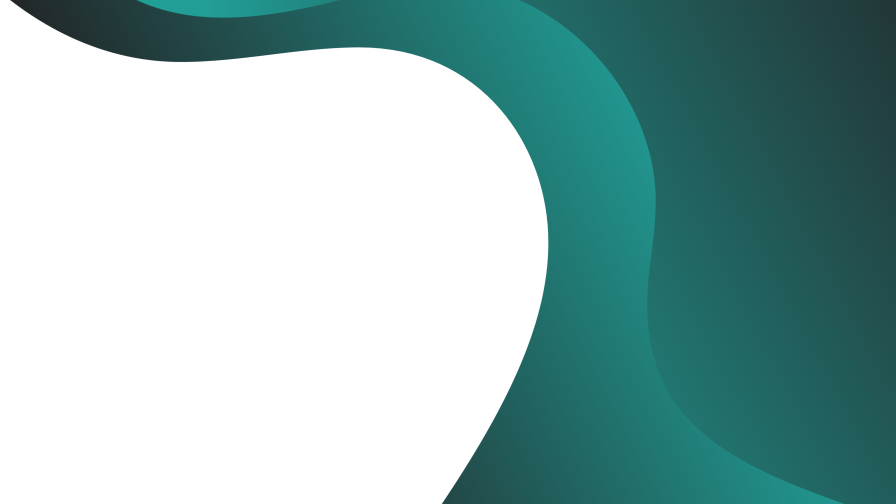
Write a Shadertoy shader that draws this background.

```glsl
const vec3 CHARCOAL = vec3(0.133, 0.141, 0.149);
const vec3 TEAL = vec3(0.129, 0.639, 0.606);
const vec3 PAPER = vec3(1.0);
const int STEPS = 32;

vec2 bezier(vec2 a, vec2 b, vec2 c, vec2 d, float t) {
    float s = 1.0 - t;
    return s * s * s * a + 3.0 * s * s * t * b + 3.0 * s * t * t * c + t * t * t * d;
}

float segmentDistance(vec2 p, vec2 a, vec2 b) {
    vec2 ab = b - a;
    return length(p - a - ab * clamp(dot(p - a, ab) / dot(ab, ab), 0.0, 1.0));
}

// edge.x keeps the nearest distance, edge.y flips for each crossing to the right
vec2 trace(vec2 edge, vec2 p, vec2 a, vec2 b, vec2 c, vec2 d) {
    vec2 from = a;
    for (int i = 1; i <= STEPS; i++) {
        vec2 to = bezier(a, b, c, d, float(i) / float(STEPS));
        edge.x = min(edge.x, segmentDistance(p, from, to));
        if ((from.y > p.y) != (to.y > p.y)) {
            float crossing = mix(from.x, to.x, (p.y - from.y) / (to.y - from.y));
            if (p.x < crossing) edge.y = -edge.y;
        }
        from = to;
    }
    return edge;
}

// Coverage of the side with an odd number of crossings
float coverage(vec2 edge, float pixel) {
    return smoothstep(-0.7 * pixel, 0.7 * pixel, -edge.x * edge.y);
}

vec3 ramp(float t) {
    return mix(CHARCOAL, TEAL, clamp(t, 0.0, 1.0));
}

void mainImage(out vec4 fragColor, in vec2 fragCoord) {
    vec2 p = fragCoord / iResolution.y;
    float pixel = 1.0 / iResolution.y;
    float right = iResolution.x / iResolution.y;
    vec2 start = vec2(10.0, 1.0);

    // Flowing ribbon
    vec3 color = ramp(0.782 * p.x - 0.408 * (1.0 - p.y));

    // Small wave along the top
    vec2 wave = trace(start, p, vec2(0.243, 1.014), vec2(0.359, 0.949),
                      vec2(0.498, 0.949), vec2(0.718, 1.012));
    vec3 waveColor = ramp(min(0.96, 0.96 - 0.884 * (p.x - 0.417)));
    color = mix(color, waveColor, coverage(wave, pixel));

    // Dark panel beyond the ribbon's right edge
    vec2 panel = trace(start, p, vec2(0.995, 1.014), vec2(1.181, 0.949),
                       vec2(1.301, 0.769), vec2(1.301, 0.602));
    panel = trace(panel, p, vec2(1.301, 0.602), vec2(1.301, 0.525),
                  vec2(1.284, 0.468), vec2(1.284, 0.394));
    panel = trace(panel, p, vec2(1.284, 0.394), vec2(1.284, 0.144),
                  vec2(1.481, 0.069), vec2(1.701, -0.009));
    vec3 panelColor = ramp(0.142 + 0.578 * (right - p.x) + 0.306 * (1.0 - p.y));
    color = mix(panelColor, color, coverage(panel, pixel));

    // Blank area enclosed by the ribbon
    vec2 blank = trace(start, p, vec2(0.0, 1.016), vec2(0.106, 0.928),
                       vec2(0.227, 0.877), vec2(0.359, 0.877));
    blank = trace(blank, p, vec2(0.359, 0.877), vec2(0.479, 0.877),
                  vec2(0.595, 0.906), vec2(0.713, 0.906));
    blank = trace(blank, p, vec2(0.713, 0.906), vec2(0.954, 0.906),
                  vec2(1.088, 0.713), vec2(1.088, 0.519));
    blank = trace(blank, p, vec2(1.088, 0.519), vec2(1.088, 0.352),
                  vec2(0.998, 0.178), vec2(0.861, -0.023));
    color = mix(color, PAPER, coverage(blank, pixel));

    fragColor = vec4(color, 1.0);
}
```
